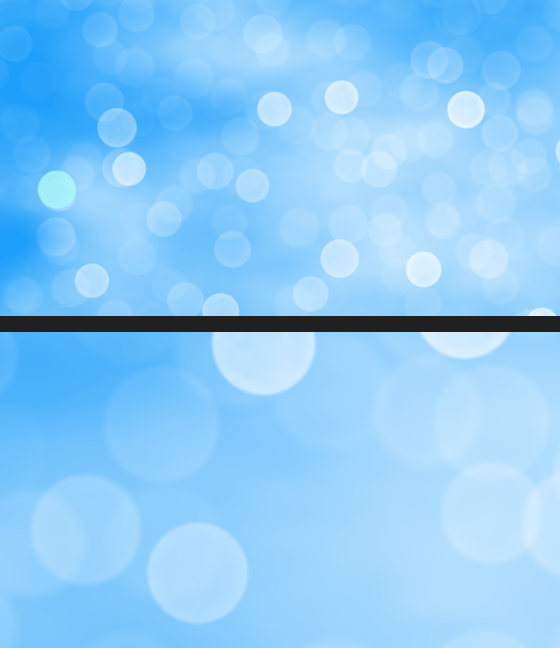
Top, the full canvas; bottom, a detail of the centre.
A Shadertoy shader for this background:

```glsl
// Soft blue bokeh: an uneven haze of blue and white under scattered pale discs.
// The haze sums wide glows and fractal noise; the discs come from jittered grids.
// Haze and discs give one whiteness value that blends deep blue into white.

const vec3 DEEP_BLUE = vec3(0.09, 0.61, 0.98);
const vec3 WHITE = vec3(1.0);
const vec3 AQUA = vec3(0.66, 0.97, 0.97);

float hash(vec2 p) {
    return fract(sin(dot(p, vec2(127.1, 311.7))) * 43758.55);
}

float valueNoise(vec2 p) {
    vec2 i = floor(p), f = fract(p);
    f = f * f * (3.0 - 2.0 * f);
    float low = mix(hash(i), hash(i + vec2(1, 0)), f.x);
    float high = mix(hash(i + vec2(0, 1)), hash(i + vec2(1, 1)), f.x);
    return mix(low, high, f.y);
}

float fbm(vec2 p) {
    float sum = 0.0, amplitude = 0.5;
    for (int i = 0; i < 4; i++) {
        sum += amplitude * valueNoise(p);
        p = p * 2.03 + 17.3;
        amplitude *= 0.45;
    }
    return sum;
}

// Wide soft spot with separate horizontal and vertical reach
float glow(vec2 p, vec2 center, vec2 reach) {
    vec2 q = (p - center) / reach;
    return exp(-dot(q, q));
}

// Whiteness of the blurred backdrop
float hazeLevel(vec2 p) {
    float level = 0.44 + 0.45 * (fbm(p * vec2(3.0, 5.0) + 4.0) - 0.43);
    // Deep blue areas
    level -= 0.36 * glow(p, vec2(0.02, 0.78), vec2(0.42, 0.34));
    level -= 0.26 * glow(p, vec2(0.55, 0.63), vec2(0.34, 0.13));
    level -= 0.24 * glow(p, vec2(1.45, 0.98), vec2(0.38, 0.16));
    level -= 0.36 * glow(p, vec2(0.00, 0.21), vec2(0.20, 0.13));
    level -= 0.12 * glow(p, vec2(0.70, 0.34), vec2(0.18, 0.12));
    // Pale areas
    level += 0.16 * glow(p, vec2(0.88, 0.83), vec2(0.30, 0.10));
    level += 0.17 * glow(p, vec2(1.20, 0.42), vec2(0.45, 0.28));
    level += 0.18 * glow(p, vec2(0.28, 0.40), vec2(0.16, 0.12));
    level += 0.12 * glow(p, vec2(1.25, 0.08), vec2(0.70, 0.18));
    return clamp(level, 0.03, 0.8);
}

// Filled circle, a little stronger towards its rim
float disc(vec2 p, vec2 center, float radius, float edge) {
    float d = length(p - center);
    float fill = 1.0 - smoothstep(radius - edge, radius + edge, d);
    return fill * mix(0.88, 1.1, smoothstep(0.6 * radius, radius, d));
}

// Combined cover of one disc per grid cell, drawn with the given chance
float discLayer(vec2 p, float cell, float seed, float chance, vec2 opacity, float edge) {
    vec2 home = floor(p / cell);
    float clear = 1.0;
    for (int y = -1; y <= 1; y++) {
        for (int x = -1; x <= 1; x++) {
            vec2 id = home + vec2(x, y);
            vec2 key = id + seed;
            vec2 jitter = vec2(hash(key + 3.1), hash(key + 7.7));
            float radius = mix(0.053, 0.063, hash(key + 11.9));
            float strength = mix(opacity.x, opacity.y, hash(key + 19.3));
            float present = step(hash(key + 23.5), chance);
            clear *= 1.0 - present * strength * disc(p, (id + jitter) * cell, radius, edge);
        }
    }
    return 1.0 - clear;
}

void mainImage(out vec4 fragColor, in vec2 fragCoord) {
    vec2 p = fragCoord / iResolution.y;
    float sharp = max(0.003, 1.0 / iResolution.y);

    float haze = hazeLevel(p);
    float crowd = mix(0.35, 1.0, smoothstep(0.05, 0.5, haze));

    // Discs from blurred and faint to crisp and bright
    float faint = crowd * discLayer(p, 0.13, 31.0, 0.65, vec2(0.03, 0.16), 0.009);
    float medium = crowd * discLayer(p, 0.17, 57.0, 0.60, vec2(0.08, 0.28), 0.005);
    float bright = discLayer(p, 0.29, 83.0, 0.50, vec2(0.28, 0.66), sharp);
    bright *= 0.93 + 0.14 * valueNoise(p * 95.0);

    float whiteness = 1.0 - (1.0 - haze) * (1.0 - faint) * (1.0 - medium) * (1.0 - bright);
    vec3 color = mix(DEEP_BLUE, WHITE, clamp(whiteness, 0.0, 0.96));

    // Single aqua disc
    float tint = disc(p, vec2(0.18, 0.40), 0.06, sharp);
    color = mix(color, AQUA, 0.85 * min(tint, 1.0));

    fragColor = vec4(color, 1.0);
}
```
